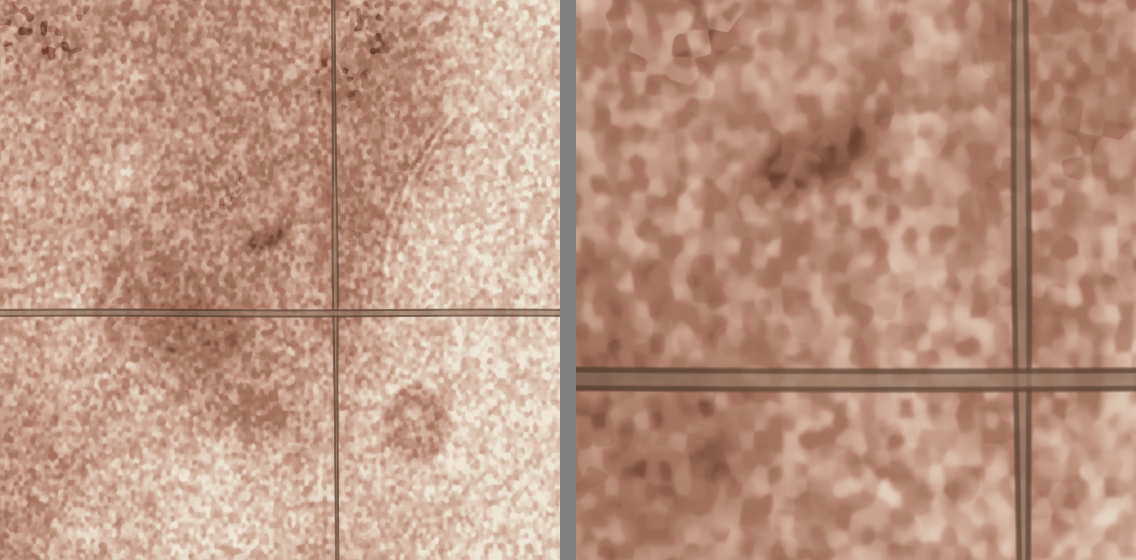
Left: the whole. Right: its middle third, enlarged.
Reproduce this texture procedurally as a WebGL 2 fragment shader.

```glsl
#version 300 es
precision highp float;
// Weathered pink stone tiles: speckled grain, brown stains and thin double-edged joints.
uniform vec2 u_resolution;
out vec4 fragColor;

const vec3 CLAY = vec3(0.65, 0.46, 0.38);
const vec3 CREAM = vec3(0.90, 0.83, 0.76);
const vec3 UMBER = vec3(0.43, 0.25, 0.19);
const vec3 JOINT_EDGE = vec3(0.36, 0.26, 0.20);
const vec3 JOINT_FILL = vec3(0.66, 0.53, 0.44);
const vec2 JOINT_CROSS = vec2(0.599, 0.441);
const float TILE_PITCH = 0.7;

// Two jitter offsets and one value for each cell
vec3 cellHash(vec2 cell) {
  vec3 h = fract(cell.xyx * vec3(0.1031, 0.1030, 0.0973));
  h += dot(h, h.yxz + 33.33);
  return fract((h.xxy + h.yzz) * h.zyx);
}

// Smooth cellular noise: random cell values blended by distance, about -0.5 to 0.5
float cellNoise(vec2 p, float sharpness) {
  vec2 base = floor(p);
  float sum = 0.0, total = 0.0;
  for (int y = -1; y <= 1; y++) {
    for (int x = -1; x <= 1; x++) {
      vec2 cell = base + vec2(x, y);
      vec3 h = cellHash(cell + 57.0);
      vec2 d = cell + 0.15 + 0.7 * h.xy - p;
      float weight = exp(-sharpness * dot(d, d));
      sum += weight * (h.z - 0.5);
      total += weight;
    }
  }
  return sum / total;
}

float clouds(vec2 p) {
  float sum = 0.0, gain = 1.0;
  for (int i = 0; i < 4; i++) {
    sum += gain * cellNoise(p, 4.0);
    p = mat2(1.6, 1.2, -1.2, 1.6) * p + 9.7;
    gain *= 0.6;
  }
  return sum;
}

// Soft rotated ellipse
float stain(vec2 p, vec2 centre, vec2 radii, float angle, float softness) {
  float c = cos(angle), s = sin(angle);
  vec2 q = mat2(c, -s, s, c) * (p - centre) / radii;
  return 1.0 - smoothstep(1.0 - softness, 1.0 + softness, length(q));
}

// Broad light and dark areas, before the grain
float stoneTone(vec2 p) {
  vec2 warp = 0.035 * vec2(clouds(p * 9.0), clouds(p * 9.0 + 31.0));
  vec2 q = p + warp;
  float tone = 0.53 + 0.34 * smoothstep(0.58, 0.88, q.x);
  tone += 0.07 * step(JOINT_CROSS.x, p.x) * step(p.y, JOINT_CROSS.y);
  tone += 0.24 * clouds(p * 6.0 + 4.0) * (1.0 - 0.6 * smoothstep(0.6, 0.9, p.x));
  // Broad clouds
  tone -= 0.24 * stain(q, vec2(0.30, 0.93), vec2(0.42, 0.20), -0.1, 0.7);
  tone -= 0.28 * stain(q, vec2(0.69, 0.78), vec2(0.13, 0.19), -0.3, 0.6);
  tone -= 0.30 * stain(q, vec2(0.64, 0.53), vec2(0.06, 0.16), 0.0, 0.7);
  tone -= 0.20 * stain(q, vec2(0.44, 0.57), vec2(0.24, 0.16), -0.4, 0.7);
  tone -= 0.28 * stain(q, vec2(0.31, 0.45), vec2(0.14, 0.09), -0.5, 0.4);
  tone -= 0.22 * stain(q, vec2(0.39, 0.33), vec2(0.20, 0.09), -0.7, 0.5);
  tone -= 0.32 * stain(q, vec2(0.00, 0.12), vec2(0.11, 0.15), 0.0, 0.7);
  tone += 0.24 * stain(q, vec2(0.38, 0.10), vec2(0.22, 0.12), 0.2, 0.7);
  tone += 0.28 * stain(q, vec2(0.23, 0.87), vec2(0.06, 0.05), 0.0, 0.7);
  tone += 0.22 * stain(q, vec2(0.22, 0.70), vec2(0.07, 0.06), 0.4, 0.7);
  // Compact marks
  vec2 r = p + 0.2 * warp;
  tone -= 0.42 * stain(r, vec2(0.745, 0.245), vec2(0.061, 0.068), 0.0, 0.12);
  tone -= 0.22 * stain(r, vec2(0.775, 0.275), vec2(0.025, 0.035), 0.3, 0.6);
  tone -= 0.34 * stain(r, vec2(0.468, 0.262), vec2(0.045, 0.042), -0.5, 0.4);
  tone -= 0.62 * stain(r, vec2(0.475, 0.572), vec2(0.042, 0.017), 0.5, 0.5);
  tone -= 0.30 * stain(r, vec2(0.595, 0.850), vec2(0.032, 0.034), 0.0, 0.5);
  tone -= 0.30 * stain(r, vec2(0.520, 0.715), vec2(0.030, 0.018), 0.2, 0.6);
  tone -= 0.35 * stain(r, vec2(0.185, 0.470), vec2(0.010, 0.055), -0.35, 0.6);
  return tone;
}

// Curved bundle of pale and dark scratches
float scratches(vec2 p) {
  float rise = max(p.y - 0.5, 0.0);
  float offset = p.x - 0.688 - 1.4 * rise * rise;
  float span = smoothstep(0.44, 0.52, p.y) * (1.0 - smoothstep(0.74, 0.84, p.y));
  return span * exp(-pow(offset / 0.018, 2.0)) * sin(offset * 310.0 + 1.0);
}

// Fine grain with sparse dark flecks that gather on darker stone
float grain(vec2 p, float tone) {
  float fine = cellNoise(p * vec2(125.0, 105.0), 5.0);
  float coarse = cellNoise(p * 68.0 + 13.0, 5.0);
  float fleck = smoothstep(0.12, 0.36, cellNoise(p * 82.0 + 71.0, 6.0));
  float clump = smoothstep(0.0, 0.45, clouds(p * 7.0 + 20.0)) * smoothstep(0.4, 0.8, p.y);
  float darkness = clamp(1.0 - tone, 0.0, 1.0);
  return 0.72 * fine + 0.38 * coarse - fleck * (0.12 + 0.6 * clump) * (0.3 + darkness);
}

vec3 stoneColor(float tone) {
  float t = clamp(tone, 0.0, 1.18);
  vec3 color = mix(CLAY, CREAM, t) + vec3(0.06, 0.0, -0.01) * t * (1.0 - t);
  return mix(color, UMBER, smoothstep(0.0, 0.9, -tone));
}

// A joint with two dark edges and a paler filling
vec3 drawJoint(vec3 color, float d, float halfGap, float strength, float pixel) {
  float blur = max(0.0015, pixel);
  float fill = 1.0 - smoothstep(halfGap - blur, halfGap + blur, abs(d));
  float edge = 1.0 - smoothstep(0.0006, 0.0012 + blur, abs(abs(d) - halfGap));
  color = mix(color, JOINT_FILL * mix(1.05, 0.75, strength), fill * 0.75);
  return mix(color, JOINT_EDGE, edge * (0.5 + 0.4 * strength));
}

void main() {
  vec2 p = gl_FragCoord.xy / u_resolution;
  float pixel = 1.0 / min(u_resolution.x, u_resolution.y);
  float tone = stoneTone(p);
  tone += grain(p, tone) + 0.28 * scratches(p);
  vec3 color = stoneColor(tone);

  // Joints repeat at the tile pitch, drift slightly and wear unevenly
  vec2 drift = vec2(0.007 * (0.45 - p.y), 0.0008 * sin(p.x * 9.0));
  vec2 d = (fract((p - JOINT_CROSS - drift) / TILE_PITCH + 0.5) - 0.5) * TILE_PITCH;
  vec2 wear = 0.5 + 0.5 * vec2(cellNoise(vec2(p.y * 24.0, 3.0), 4.0), cellNoise(vec2(p.x * 24.0, 8.0), 4.0));
  wear.y += 0.4 * exp(-pow((p.x - 0.31) / 0.12, 2.0));
  float middle = exp(-pow((p.y - 0.53) / 0.17, 2.0));
  color = drawJoint(color, d.x, mix(0.0022, 0.0045, middle), wear.x, pixel);
  color = drawJoint(color, d.y, 0.0055, wear.y, pixel);
  fragColor = vec4(color, 1.0);
}
```
